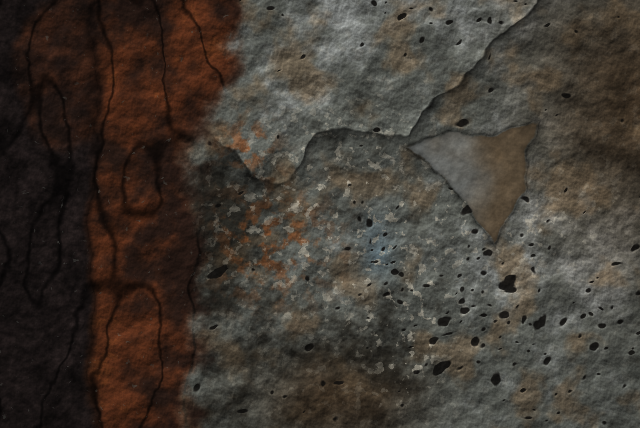
A Shadertoy shader for this texture:

```glsl
// Weathered rock face: dark crust and rust at the left, pitted grey stone at the right.
const vec3 CRUST = vec3(0.105, 0.085, 0.082);
const vec3 RUST_DARK = vec3(0.135, 0.09, 0.072);
const vec3 RUST = vec3(0.30, 0.16, 0.095);
const vec3 ORANGE = vec3(0.43, 0.24, 0.12);
const vec3 GREY_DARK = vec3(0.14, 0.135, 0.118);
const vec3 GREY = vec3(0.30, 0.308, 0.288);
const vec3 GREY_PALE = vec3(0.47, 0.48, 0.47);
const vec3 BROWN = vec3(0.23, 0.175, 0.12);
const vec3 TAN = vec3(0.39, 0.325, 0.245);
const vec3 CRUMB = vec3(0.53, 0.51, 0.46);
const vec3 BLUE_GREY = vec3(0.30, 0.37, 0.41);
const vec3 HOLE = vec3(0.055, 0.05, 0.045);
const vec2 LIGHT_STEP = vec2(-0.0018, 0.0036);
const float RELIEF = 2.6;
const float SOFT = 0.0025;

vec2 hash2(vec2 p) {
    vec3 q = fract(p.xyx * vec3(0.1031, 0.1030, 0.0973));
    q += dot(q, q.yzx + 33.33);
    return fract((q.xx + q.yz) * q.zy);
}

float cornerSlope(vec2 cell, vec2 offset) {
    float angle = 6.2832 * hash2(cell).x;
    return dot(vec2(cos(angle), sin(angle)), offset);
}

float gradientNoise(vec2 p) {
    vec2 i = floor(p), f = p - i, e = vec2(1, 0);
    vec2 u = f * f * f * (f * (f * 6.0 - 15.0) + 10.0);
    return mix(mix(cornerSlope(i, f), cornerSlope(i + e, f - e), u.x),
        mix(cornerSlope(i + e.yx, f - e.yx), cornerSlope(i + 1.0, f - 1.0), u.x), u.y);
}

float fbm(vec2 p, int octaves) {
    float sum = 0.0, gain = 1.0;
    for (int i = 0; i < octaves; i++) {
        sum += gain * gradientNoise(p);
        p = mat2(1.6, 1.2, -1.2, 1.6) * p + 7.3;
        gain *= 0.5;
    }
    return sum;
}

float blob(vec2 p, float x, float y, float rx, float ry) {
    vec2 q = (p - vec2(x, y)) / vec2(rx, ry);
    return exp(-dot(q, q));
}

// Where the stone is porous
float pitZone(vec2 p) {
    return 0.04 + 0.65 * blob(p, 1.16, 0.25, 0.24, 0.17)
        + 0.55 * blob(p, 1.0, 0.98, 0.22, 0.07) + 0.7 * blob(p, 0.88, 0.42, 0.05, 0.08);
}

// Scattered oval holes: x = hole, y = lit rim
vec2 pits(vec2 p, float cell) {
    vec2 result = vec2(0);
    for (int k = 0; k < 9; k++) {
        vec2 id = floor(p / cell) + vec2(k % 3 - 1, k / 3 - 1);
        vec2 a = hash2(id + 3.7), b = hash2(id + 71.3);
        vec2 centre = (id + 0.2 + 0.6 * a) * cell, q = p - centre;
        q.y = (q.y - 0.3 * q.x) * (1.0 + 0.8 * b.y);
        float d = length(q) - cell * mix(0.09, 0.3, a.x * a.y);
        float rim = (1.0 - smoothstep(0.0, 0.009, d)) * smoothstep(0.0, 0.008, -q.y);
        result = max(result, step(b.x, pitZone(centre)) * vec2(1.0 - smoothstep(-SOFT, SOFT, d), rim));
    }
    return result;
}

// Triangular inclusion
float pebble(vec2 p) {
    vec2 q = p - vec2(1.115, 0.6);
    float sides = max(dot(q, vec2(-0.72, -0.69)) - 0.077, dot(q, vec2(0.945, -0.327)) - 0.105);
    return max(sides, q.y - 0.1 * q.x - 0.085);
}

vec3 stoneColor(vec2 p, vec2 w, float broad, float medium, float fine) {
    // Grey body with brown stains
    float tone = 0.47 + 0.4 * broad + 0.3 * medium + 0.16 * fine
        + 0.32 * blob(p, 0.92, 0.98, 0.35, 0.13) + 0.3 * blob(p, 1.35, 0.35, 0.24, 0.2)
        + 0.15 * blob(p, 0.84, 0.55, 0.2, 0.14) - 0.3 * blob(p, 0.73, 0.12, 0.2, 0.14)
        - 0.5 * blob(p, 0.51, 0.48, 0.1, 0.14);
    vec3 c = mix(GREY_DARK, GREY, smoothstep(0.0, 0.52, tone));
    c = mix(c, GREY_PALE, smoothstep(0.5, 1.05, tone));
    float stain = blob(w, 1.48, 0.76, 0.22, 0.32) + blob(w, 0.78, 0.06, 0.17, 0.1);
    c = mix(c, BROWN * (0.55 + 0.9 * tone), min(0.85 * stain, 0.9));
    c = mix(c, TAN * (0.6 + 0.6 * tone), 0.6 * smoothstep(0.05, 0.45, fbm(p * 8.0 + 31.0, 4)));
    c = mix(c, BLUE_GREY, 0.6 * blob(w, 0.88, 0.42, 0.05, 0.08));
    // Rusty and pale crumbs
    float rusty = blob(p, 0.64, 0.43, 0.13, 0.12) + blob(p, 0.58, 0.66, 0.06, 0.06);
    c = mix(c, ORANGE, 0.75 * rusty * smoothstep(-0.1, 0.35, fbm(p * 28.0 + 5.0, 4)));
    float crumbly = 0.15 + blob(p, 0.8, 0.5, 0.25, 0.24) + blob(p, 0.96, 0.23, 0.08, 0.15)
        + 0.8 * blob(p, 1.22, 0.46, 0.2, 0.1);
    float crumbs = smoothstep(0.2, 0.42, fbm(p * 40.0 + 50.0, 4) + 0.3 * medium);
    return mix(c, CRUMB, 0.75 * crumbs * min(crumbly, 1.0));
}

vec3 rustColor(vec2 w, float broad, float medium, float fine) {
    float tone = 0.5 + 0.7 * broad + 0.55 * medium - 0.2 * blob(w, 0.35, 0.9, 0.14, 0.2);
    vec3 c = mix(RUST_DARK, RUST, smoothstep(0.1, 0.75, tone));
    c = mix(c, ORANGE, 0.5 * smoothstep(0.75, 1.2, tone + 0.3 * fine));
    float flake = 0.65 * smoothstep(0.35, 0.55, blob(w, 0.15, 0.84, 0.13, 0.21));
    c = mix(CRUST * (1.0 + 0.5 * medium + 0.4 * fine), c, max(smoothstep(0.195, 0.235, w.x), flake));
    float crack = abs(gradientNoise(w * vec2(9, 3)));
    c *= 0.45 + 0.55 * smoothstep(0.0, 0.06, crack);
    c *= 1.0 - 0.45 * exp(-abs(w.x - 0.215) / 0.01);
    return mix(c, GREY, 0.45 * smoothstep(0.48, 0.72, fbm(w * 55.0 + 80.0, 3)));
}

void mainImage(out vec4 fragColor, in vec2 fragCoord) {
    vec2 p = fragCoord / iResolution.y;
    vec2 w = p + 0.032 * vec2(fbm(p * 6.0, 5), fbm(p * 6.0 + 17.0, 5));
    float broad = fbm(p * 3.0 + 4.0, 5), medium = fbm(p * 15.0 + 9.0, 5), fine = fbm(p * 62.0, 3);
    vec3 stone = stoneColor(p, w, broad, medium, fine);
    // Smooth inclusion and its seam
    float d = pebble(w), inside = 1.0 - smoothstep(-SOFT, SOFT, d);
    vec3 smoothStone = mix(GREY_PALE * 0.92, TAN * 0.9, smoothstep(1.0, 1.25, p.x + 0.25 * broad));
    stone = mix(stone, smoothStone * (0.9 + 0.15 * medium + 0.12 * fine), 0.9 * inside);
    stone *= 1.0 - 0.45 * exp(-abs(d - 0.004) / 0.006);
    // Ledge with shadow below and lit lip above
    float drop = w.y - 0.7 - 0.95 * max(w.x - 0.95, 0.0) + 0.12 * blob(w, 0.63, w.y, 0.1, 1.0);
    float span = smoothstep(0.46, 0.56, p.x) * (0.75 + 0.4 * broad);
    float shade = 0.6 * exp(min(drop, 0.0) / 0.014) + 0.3 * exp(min(drop, 0.0) / 0.07);
    float lip = 0.25 * exp(-max(drop, 0.0) / 0.02);
    stone *= 1.0 + span * mix(-shade, lip, smoothstep(-0.004, 0.004, drop));
    // Holes
    vec2 hole = max(pits(w, 0.075), pits(w, 0.034)) * (1.0 - inside);
    stone = mix(stone * (1.0 + 0.25 * hole.y), HOLE, 0.88 * hole.x);
    // Rust border, raking light and darker corners
    float border = w.x + 0.05 * medium - 0.46 - 0.1 * smoothstep(0.65, 0.9, p.y);
    vec3 color = mix(rustColor(w, broad, medium, fine), stone, smoothstep(-0.035, 0.035, border));
    float slope = fbm(p * 10.0, 6) - fbm((p + LIGHT_STEP) * 10.0, 6);
    color *= clamp(1.0 + RELIEF * slope * (1.0 - 0.65 * inside), 0.4, 1.7);
    vec2 corner = p - vec2(0.85, 0.5);
    color *= 1.06 - 0.28 * dot(corner, corner);
    fragColor = vec4(clamp(color, 0.0, 1.0), 1);
}
```
